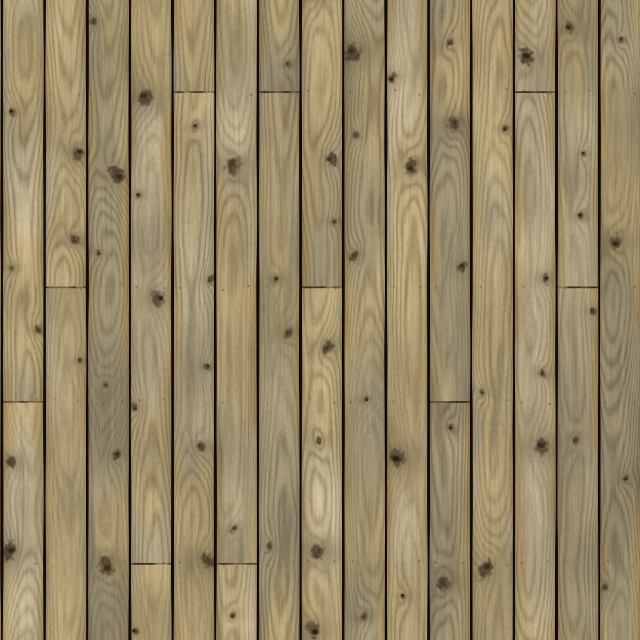
This texture is drawn by a Shadertoy shader. Its source:

```glsl
// Fifteen weathered pine deck boards with dark gaps, staggered butt joints and nails.
// Grain is drawn as level lines of a height field that bends around hashed knots;
// board space is u across (-0.5 to 0.5) and v along, both in board widths.

const float BOARDS = 15.0;
const vec4 NAIL_ROWS = vec4(0.119, 0.372, 0.551, 0.856);
// Nail row carrying each board's butt joint, -1 for an unbroken board
const int JOINT_ROW[15] = int[15](1, 2, -1, 0, 3, 0, 3, 2, -1, -1, 1, -1, 3, 2, -1);
// Weathered grey (0) to fresh and pale (1)
const float FRESHNESS[15] = float[15](0.8, 0.65, 0.15, 0.85, 0.55, 0.7, 0.0, 0.65,
                                      0.2, 1.0, 0.1, 0.75, 0.8, 0.15, 0.05);

float hash(vec2 p) {
    vec3 q = fract(vec3(p.xyx) * 0.1031);
    q += dot(q, q.yzx + 33.33);
    return fract((q.x + q.y) * q.z);
}

float noise(vec2 p) {
    vec2 i = floor(p), f = fract(p);
    f = f * f * (3.0 - 2.0 * f);
    return mix(mix(hash(i), hash(i + vec2(1, 0)), f.x),
               mix(hash(i + vec2(0, 1)), hash(i + vec2(1, 1)), f.x), f.y);
}

// Accumulates x: grain bend, y: halo, z: knot body, w: black core
vec4 knots(vec2 p, float board, float pixel) {
    const float CELL = 2.5;
    vec4 sum = vec4(0.0);
    for (int k = -1; k <= 1; k++) {
        float cell = floor(p.y / CELL) + float(k);
        vec2 seed = vec2(board * 17.0 + 3.0, cell * 5.0 + 41.0);
        if (hash(seed) > 0.8) continue;
        float size = hash(seed + 1.3);
        float radius = mix(0.06, 0.21, size * size);
        vec2 centre = vec2((hash(seed + 2.7) - 0.5) * 0.8,
                           (cell + mix(0.2, 0.8, hash(seed + 4.1))) * CELL);
        vec2 d = p - centre;
        d.x += d.y * (hash(seed + 6.2) - 0.5) * 0.6;
        float dist = length(d * vec2(1.0, 0.8)) + (noise(p * 13.0 + seed) - 0.5) * radius * 0.6;
        float reach = length(d * vec2(1.0, 0.45));
        sum.x += (2.0 + 3.5 * size) * exp(-reach / (radius * 1.9));
        // Halo: a soft smudge across the grain
        sum.y += exp(-dot(d, d * vec2(0.4, 1.0)) / (radius * radius * 4.0)) * mix(0.4, 1.0, hash(seed + 5.6));
        sum.z += 1.0 - smoothstep(radius * 0.6 - pixel, radius + pixel, dist);
        vec2 coreOffset = radius * 0.4 * (vec2(hash(seed + 8.4), hash(seed + 9.6)) * 2.0 - 1.0);
        float core = length((d - coreOffset) * vec2(1.0, 1.3));
        sum.w += (1.0 - smoothstep(radius * 0.15, radius * 0.55 + pixel, core)) * hash(seed + 7.5);
    }
    return min(sum, vec4(20.0, 1.0, 1.0, 1.0));
}

void mainImage(out vec4 fragColor, in vec2 fragCoord) {
    vec2 uv = fragCoord / iResolution.xy;
    float pixel = BOARDS / iResolution.y;

    // Board space, starting each board at its joint
    float across = uv.x * BOARDS - 0.045;
    float board = mod(floor(across), BOARDS);
    int index = int(board);
    float u = fract(across) - 0.5;
    int row = JOINT_ROW[index];
    float along = fract(uv.y - (row < 0 ? 0.0 : NAIL_ROWS[row]));
    vec2 p = vec2(u, along * BOARDS);
    float v = p.y, id = board * 19.0;
    vec4 knot = knots(p, board, pixel);

    // Cathedral grain: long nested arches in the middle, fine straight lines at the sides
    float w = u + (hash(vec2(id, 5.0)) - 0.5) * 0.3 + (noise(vec2(id, v * 0.35)) - 0.5) * 0.14;
    float field = 15.0 * w * w + 7.0 * noise(vec2(id + 7.0, v * 0.24))
                + 0.5 * noise(vec2(u * 6.0 + id, v * 1.2)) + knot.x;
    float lines = 0.5 + 0.5 * cos(6.2832 * field);
    lines = (lines * lines - 0.37) * (1.0 - smoothstep(0.25, 0.75, fwidth(field)));
    float fibre = noise(vec2(u * 17.0 + id, v * 0.6)) + noise(vec2(u * 34.0 + id, v * 2.0)) - 1.0;
    float speckle = noise(vec2(u * 34.0 + id, v * 14.0)) - 0.5;

    // Grey to pale along the board, with yellow patches and stained sides
    float drift = noise(vec2(id + 11.0, v * 0.25)) - 0.5;
    float patchTone = noise(vec2(u * 2.2 + id, v * 0.6 + 30.0)) - 0.5;
    float shade = noise(vec2(u * 1.5 + id + 60.0, v * 0.8)) - 0.5;
    float fresh = clamp(FRESHNESS[index] + drift * 0.6 + patchTone * 0.5, 0.0, 1.0);
    vec3 color = mix(vec3(0.565, 0.52, 0.41), vec3(0.705, 0.645, 0.52), fresh);
    float yellow = smoothstep(0.4, 0.7, noise(vec2(u * 1.8 + id + 90.0, v * 0.4)) + 0.25 * (FRESHNESS[index] - 0.5));
    color = mix(color, vec3(0.665, 0.585, 0.415), 0.7 * yellow);
    float stain = smoothstep(0.15, 0.5, abs(u)) * smoothstep(0.45, 0.8, noise(vec2(id + sign(u) * 4.0, v * 0.5)));
    color = mix(color, vec3(0.62, 0.51, 0.33), 0.6 * stain);
    color *= 1.0 + shade * 0.17;
    float figure = mix(0.06, 0.20, noise(vec2(id + 2.0, v * 0.35)));
    color *= 1.0 - lines * figure * vec3(0.9, 1.0, 1.15) + fibre * 0.09 + speckle * 0.07;

    // Knots with halo, brown body and black core
    color = mix(color, vec3(0.44, 0.38, 0.28), 0.55 * knot.y);
    color = mix(color, vec3(0.29, 0.24, 0.17) * (1.0 + speckle * 0.5), 0.8 * knot.z);
    color = mix(color, vec3(0.09, 0.06, 0.035), 0.8 * knot.w);

    // Paired nails on every row, slightly displaced and mostly faint
    for (int k = 0; k < 4; k++) {
        vec2 seed = vec2(id + sign(u) * 3.0, float(k) * 7.0);
        vec2 nail = vec2(abs(u) - 0.31 - 0.08 * (hash(seed) - 0.5),
                         (uv.y - NAIL_ROWS[k]) * BOARDS - 0.16 * (hash(seed + 3.0) - 0.5));
        float head = 1.0 - smoothstep(0.012, 0.022 + pixel, length(nail));
        color = mix(color, vec3(0.40, 0.34, 0.25), head * mix(0.1, 0.6, hash(seed + 5.0)));
    }

    // Butt joint, uneven across the board
    if (row >= 0) {
        float jointDist = min(along, 1.0 - along) * BOARDS;
        float joint = 1.0 - smoothstep(0.006, 0.012 + pixel, jointDist);
        float depth = mix(0.2, 0.95, noise(vec2(u * 6.0 + id, 3.0)));
        color = mix(color, vec3(0.17, 0.125, 0.08), joint * depth);
    }

    // Worn edges and the gaps between boards
    float edge = 0.5 - abs(u);
    color *= 1.0 - 0.30 * exp(-edge * 20.0);
    float halfGap = mix(0.018, 0.036, noise(vec2(floor(across + 0.5) * 7.0, uv.y * 9.0)));
    float gap = 1.0 - smoothstep(halfGap - 0.5 * pixel, halfGap + 0.5 * pixel, edge);
    color = mix(color, vec3(0.07, 0.04, 0.015), gap);

    fragColor = vec4(color, 1.0);
}
```
